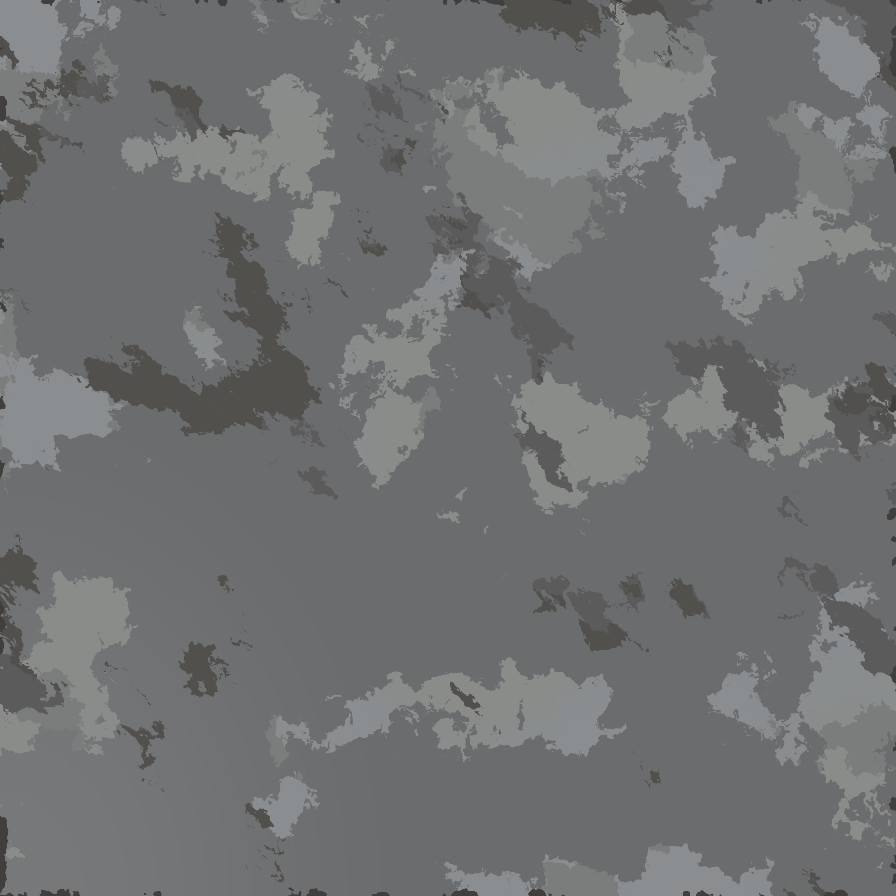
Reproduce this pattern procedurally as a WebGL 2 fragment shader.

```glsl
#version 300 es
precision highp float;

uniform vec2 u_resolution;
out vec4 fragColor;

const vec3 BASE_GREY  = vec3(0.418, 0.422, 0.428);
const vec3 LIFTED     = vec3(0.465, 0.470, 0.478);
const vec3 DIM_LIGHT  = vec3(0.482, 0.487, 0.488);
const vec3 COOL_LIGHT = vec3(0.540, 0.555, 0.565);
const vec3 WARM_LIGHT = vec3(0.540, 0.548, 0.540);
const vec3 OLIVE_DARK = vec3(0.318, 0.315, 0.300);
const vec3 GREY_DARK  = vec3(0.358, 0.358, 0.362);
const vec3 RIM_DARK   = vec3(0.250, 0.248, 0.240);

float hash(vec2 cell) {
    vec3 p = fract(cell.xyx * vec3(0.1031, 0.1030, 0.0973));
    p += dot(p, p.yzx + 33.33);
    return fract((p.x + p.y) * p.z);
}

float valueNoise(vec2 p) {
    vec2 cell = floor(p);
    vec2 f = fract(p);
    f = f * f * (3.0 - 2.0 * f);
    float bottom = mix(hash(cell), hash(cell + vec2(1, 0)), f.x);
    float top = mix(hash(cell + vec2(0, 1)), hash(cell + vec2(1, 1)), f.x);
    return mix(bottom, top, f.y);
}

mat2 rotation(float angle) {
    float c = cos(angle), s = sin(angle);
    return mat2(c, s, -s, c);
}

// Layered noise, turned at each octave to hide the lattice
float fbm(vec2 p, int octaves, float gain) {
    mat2 turn = rotation(0.65);
    float sum = 0.0, weight = 1.0, total = 0.0;
    for (int i = 0; i < octaves; i++) {
        sum += weight * valueNoise(p);
        total += weight;
        weight *= gain;
        p = 2.03 * turn * p + 17.3;
    }
    return sum / total;
}

// Small displacement that frays the outlines
vec2 fray(vec2 p, float amount) {
    vec2 q = p * 5.0;
    return p + amount * (vec2(fbm(q + 41.0, 4, 0.65), fbm(q + 87.0, 4, 0.65)) - 0.5);
}

// Coverage of the area above a threshold, with a smoothed edge
float coverage(float value, float threshold) {
    float halfWidth = clamp(0.5 * fwidth(value), 0.001, 0.02);
    return smoothstep(-halfWidth, halfWidth, value - threshold);
}

void main() {
    vec2 uv = gl_FragCoord.xy / u_resolution;
    vec2 fromCentre = abs(uv - 0.5) * 2.0;
    float border = max(fromCentre.x, fromCentre.y);

    // Ground, slightly brighter towards the lower left
    float lift = 1.0 - smoothstep(0.05, 0.50, length(uv * vec2(1.0, 0.8)));
    vec3 color = mix(BASE_GREY, LIFTED, lift);

    // Pale ragged patches, each region with its own tint
    vec2 lightPos = fray(uv * 9.5 + 5.0, 0.35);
    float light = coverage(fbm(lightPos, 6, 0.57), 0.592);
    float tint = smoothstep(0.35, 0.65, valueNoise(lightPos * 0.5 + 31.0));
    float dim = coverage(fbm(lightPos * 0.9 + 63.0, 5, 0.6), 0.42);
    vec3 lightColor = mix(COOL_LIGHT, WARM_LIGHT, tint);
    color = mix(color, mix(DIM_LIGHT, lightColor, dim), light);

    // Dark strands falling to the right, denser near the border
    vec2 strandPos = rotation(0.75) * uv * vec2(7.5, 11.5) + 120.0;
    vec2 frayedPos = fray(strandPos, 0.4);
    float strand = fbm(frayedPos, 6, 0.57);
    strand += 0.05 * smoothstep(0.80, 1.0, border);
    float dark = coverage(strand, 0.685);
    float greyness = coverage(fbm(frayedPos * 0.6 + 9.0, 5, 0.55), 0.52);
    color = mix(color, mix(OLIVE_DARK, GREY_DARK, greyness), dark);

    // Deep flecks along the rim
    float rim = fbm(uv * 40.0 + 200.0, 4, 0.6) - 0.4 + 0.4 * smoothstep(0.96, 1.0, border);
    color = mix(color, RIM_DARK, coverage(rim, 0.62));

    fragColor = vec4(color, 1.0);
}
```
